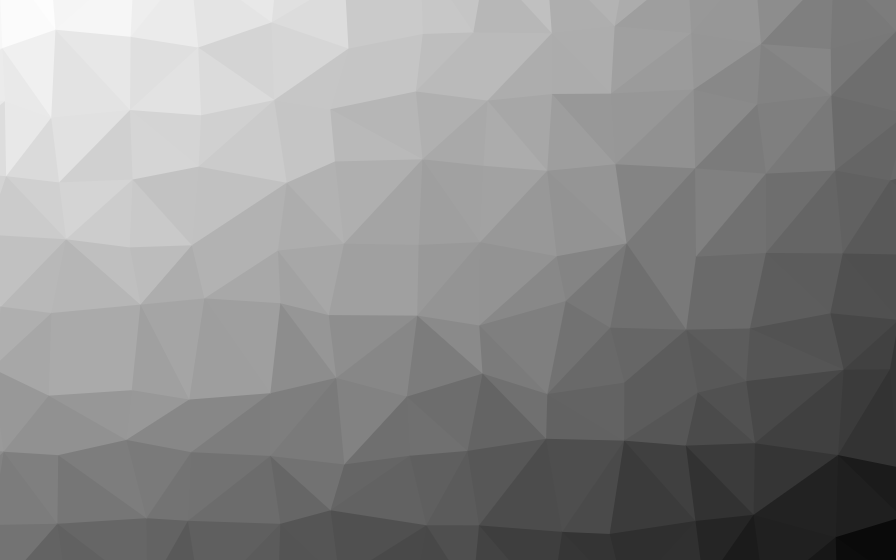
Write a WebGL 1 fragment shader that draws this background.

```glsl
precision highp float;
// Low-poly backdrop: a jittered grid of points, each cell split along its
// shorter diagonal into two flat facets. Facet greys fall from a white
// top-left corner to a black bottom-right one, with a small random tint.

#define ROWS 8.0
#define JITTER vec2(0.16, 0.23)
#define GRID_SHIFT vec2(-0.05, 0.48)
#define ODD_COLUMN_SHIFT -0.13
#define TINT 0.05
#define BULGE 0.2
#define TOP_RIGHT 0.46
#define BOTTOM_LEFT 0.42
#define BOTTOM_RIGHT 0.03

uniform vec2 u_resolution;

vec2 hash2(vec2 p) {
  vec3 q = fract(p.xyx * vec3(0.1031, 0.103, 0.0973));
  q += dot(q, q.yzx + 33.33);
  return fract((q.xx + q.yz) * q.zy);
}

// Position of a grid point, y running downwards
vec2 gridPoint(vec2 id) {
  vec2 stagger = vec2(ODD_COLUMN_SHIFT * mod(id.x, 2.0), 0.0);
  vec2 offset = 2.0 * hash2(id + 17.0) - 1.0;
  return id + GRID_SHIFT + stagger + JITTER * offset;
}

float cross2(vec2 a, vec2 b) {
  return a.x * b.y - a.y * b.x;
}

// Signed distance to the line through a and b
float lineDistance(vec2 p, vec2 a, vec2 b) {
  return cross2(b - a, p - a) / length(b - a);
}

// Smooth grey ramp over the canvas, uv from the top left
float ramp(vec2 uv) {
  uv = clamp(uv, 0.0, 1.0);
  float top = mix(1.0, TOP_RIGHT, uv.x);
  float bottom = mix(BOTTOM_LEFT, BOTTOM_RIGHT, uv.x);
  return mix(top, bottom, uv.y) + BULGE * dot(uv, 1.0 - uv);
}

// Weighted grey and coverage of one triangle
vec2 facet(vec2 p, vec2 a, vec2 b, vec2 c, vec2 extent, float pixel) {
  float side = sign(cross2(b - a, c - a));
  float inside = min(lineDistance(p, a, b) * side,
                 min(lineDistance(p, b, c) * side, lineDistance(p, c, a) * side));
  float coverage = clamp(inside / pixel + 0.5, 0.0, 1.0);
  vec2 centre = (a + b + c) / 3.0;
  float tint = TINT * (hash2(floor(centre * 64.0)).x - 0.5);
  float grey = clamp(ramp(centre / extent) + tint, 0.0, 1.0);
  return vec2(grey, 1.0) * coverage;
}

void main() {
  float pixel = ROWS / u_resolution.y;
  vec2 extent = u_resolution * pixel;
  vec2 p = gl_FragCoord.xy * pixel;
  p.y = extent.y - p.y;
  vec2 home = floor(p - GRID_SHIFT);

  // Gather the facets of the nearby cells
  vec2 sum = vec2(0.0);
  for (int j = -1; j <= 1; j++) {
    for (int i = -1; i <= 1; i++) {
      vec2 id = home + vec2(float(i), float(j));
      vec2 a = gridPoint(id);
      vec2 b = gridPoint(id + vec2(1.0, 0.0));
      vec2 c = gridPoint(id + vec2(0.0, 1.0));
      vec2 d = gridPoint(id + 1.0);
      if (distance(a, d) < distance(b, c)) {
        sum += facet(p, a, b, d, extent, pixel);
        sum += facet(p, a, d, c, extent, pixel);
      } else {
        sum += facet(p, a, b, c, extent, pixel);
        sum += facet(p, b, d, c, extent, pixel);
      }
    }
  }
  gl_FragColor = vec4(vec3(sum.x / max(sum.y, 0.001)), 1.0);
}
```
